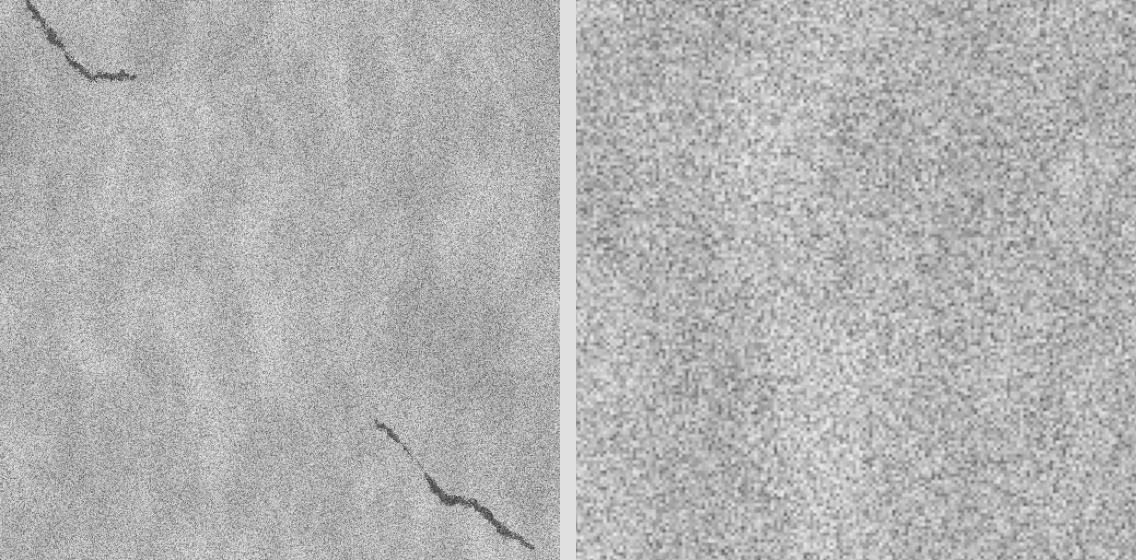
Left: the whole. Right: its middle third, enlarged.
A Shadertoy shader for this texture:

```glsl
// Grey concrete with fine grain, faint vertical mottling and two crumbling cracks.
#define BASE_TONE 0.683
#define CRACK_TONE 0.35
#define GRAIN_CELLS 512.0
#define GRAIN_CONTRAST 0.096
#define GRAIN_SKEW 0.09
#define CRACK_GRAIN 0.085
#define MOTTLE_CONTRAST 0.20
#define CRACK_WANDER 0.009
#define CRACK_RAGGED 0.008
#define CRACK_CRUMBLE 0.0019
#define CRACK_SOFTNESS 0.0034

// Crack vertices: x, y, half width. The first crack ends at FIRST_END.
const int VERTICES = 15;
const int FIRST_END = 7;
const vec3 CRACK[VERTICES] = vec3[VERTICES](
    vec3(0.040, 1.005, 0.0030), vec3(0.081, 0.952, 0.0050),
    vec3(0.117, 0.906, 0.0055), vec3(0.154, 0.867, 0.0062),
    vec3(0.176, 0.862, 0.0060), vec3(0.238, 0.867, 0.0040),
    vec3(0.244, 0.868, -0.0015), vec3(0.310, 0.872, -0.0030),
    vec3(0.671, 0.246, 0.0035), vec3(0.714, 0.212, 0.0025),
    vec3(0.750, 0.166, -0.0005), vec3(0.788, 0.113, 0.0100),
    vec3(0.846, 0.102, 0.0052), vec3(0.892, 0.056, 0.0062),
    vec3(0.952, 0.020, 0.0025));

// Integer hash of a lattice cell, 0 to 1
float hash(ivec2 cell, uint seed) {
    uint h = uint(cell.x) * 1597334677u ^ uint(cell.y) * 3812015801u ^ seed * 2654435769u;
    h = (h ^ (h >> 16)) * 2146121005u;
    h = (h ^ (h >> 15)) * 2221713035u;
    h ^= h >> 16;
    return float(h >> 8) / 16777216.0;
}

// Smooth value noise, 0 to 1
float noise(vec2 p, uint seed) {
    ivec2 cell = ivec2(floor(p));
    vec2 f = fract(p);
    f = f * f * (3.0 - 2.0 * f);
    float low = mix(hash(cell, seed), hash(cell + ivec2(1, 0), seed), f.x);
    float high = mix(hash(cell + ivec2(0, 1), seed), hash(cell + ivec2(1, 1), seed), f.x);
    return mix(low, high, f.y);
}

// Near-Gaussian grain with unit deviation
float grain(vec2 uv, uint seed) {
    vec2 p = uv * GRAIN_CELLS - 0.5;
    return 2.0 * (noise(p, seed) + noise(p, seed + 1u) + noise(p, seed + 2u) - 1.5);
}

// Soft patches stretched vertically, centred on zero
float mottle(vec2 uv) {
    vec2 p = uv + 0.05 * (vec2(noise(uv * 7.0, 4u), noise(uv * 7.0, 5u)) - 0.5);
    float patches = 0.36 * noise(p * vec2(8.0, 5.0), 6u);
    float streaks = 0.36 * noise(p * vec2(20.0, 9.0), 7u);
    float fineStreaks = 0.28 * noise(p * vec2(46.0, 20.0), 8u);
    return patches + streaks + fineStreaks - 0.5;
}

// Signed distance to the tapered crack segments
float crackDistance(vec2 p) {
    float nearest = 1.0;
    for (int i = 0; i < VERTICES - 1; i++) {
        if (i == FIRST_END) continue;
        vec3 start = CRACK[i];
        vec3 span = CRACK[i + 1] - start;
        float along = clamp(dot(p - start.xy, span.xy) / dot(span.xy, span.xy), 0.0, 1.0);
        vec3 onCrack = start + along * span;
        nearest = min(nearest, length(p - onCrack.xy) - onCrack.z);
    }
    return nearest;
}

void mainImage(out vec4 fragColor, in vec2 fragCoord) {
    vec2 uv = fragCoord / iResolution.xy;
    float speck = grain(uv, 1u);

    // Grainy, mottled surface with a longer dark tail
    float skewed = speck - GRAIN_SKEW * (speck * speck - 1.0);
    float tone = BASE_TONE + MOTTLE_CONTRAST * mottle(uv) + GRAIN_CONTRAST * skewed;

    // Wandering cracks with crumbled, broken edges
    vec2 wander = vec2(noise(uv * 55.0, 9u), noise(uv * 55.0, 10u)) - 0.5;
    float ragged = noise(uv * 120.0, 11u) - 0.5;
    float d = crackDistance(uv + CRACK_WANDER * wander) + CRACK_RAGGED * ragged;
    d += CRACK_CRUMBLE * grain(uv, 20u);
    float crack = 1.0 - smoothstep(-CRACK_SOFTNESS, CRACK_SOFTNESS, d);
    tone = mix(tone, CRACK_TONE + CRACK_GRAIN * speck, 0.95 * crack);

    fragColor = vec4(vec3(clamp(tone, 0.0, 1.0)), 1.0);
}
```
